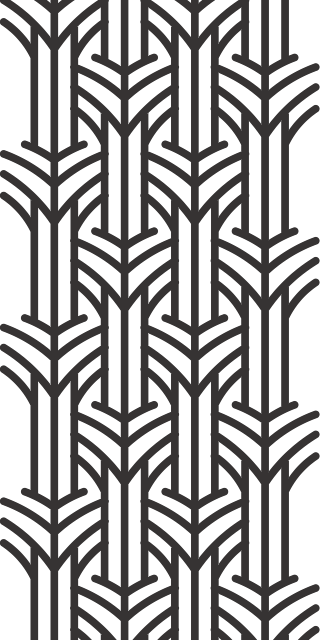
A Shadertoy shader for this pattern:

```glsl
const vec3 PAPER = vec3(1.0);
const vec3 INK = vec3(0.21, 0.20, 0.20);

// Lengths are in a layout grid that spans the canvas, with y running down.
const vec2 GRID = vec2(384.0, 768.0);
const int COLUMNS = 4;
const float FIRST_X = 65.2;
const float PITCH_X = 84.3;
const float PERIOD_Y = 208.4;
const float FIRST_Y = 69.0;
const float WRAP_MARGIN = 20.0;   // room above each frond before the next repeat

const float HALF_LINE = 4.6;
const float STEM_OFFSET = 24.0;   // outer stems from the centre stem
const float STEM_TOP = 67.0;
const float STEM_END = 6.0;       // overlap into the frond below

// Arm tips and roots, relative to the centre stem
const vec2 TIP_1 = vec2(35.5, 0.0);
const vec2 ROOT_1 = vec2(0.0, 19.0);
const vec2 TIP_2 = vec2(60.8, 11.5);
const vec2 ROOT_2 = vec2(0.0, 49.0);
const vec2 TIP_3 = vec2(60.8, 35.5);
const vec2 ROOT_3 = vec2(0.0, 94.0);
const vec2 TIP_4 = vec2(60.8, 61.5);
const vec2 ROOT_4 = vec2(24.0, 104.0);
const vec4 BULGE = vec4(1.4, 3.6, 4.6, 3.8);

// Distance to a circular arc from a to b, rising by bulge above its chord
float arcDistance(vec2 p, vec2 a, vec2 b, float bulge) {
    vec2 along = normalize(b - a);
    vec2 normal = vec2(-along.y, along.x);
    float halfChord = 0.5 * length(b - a);
    float radius = (halfChord * halfChord + bulge * bulge) / (2.0 * bulge);
    float drop = radius - bulge;

    vec2 q = p - 0.5 * (a + b);
    q = vec2(abs(dot(q, along)), dot(q, normal));
    bool onArc = q.x * drop < halfChord * (q.y + drop);
    return onArc ? abs(length(q + vec2(0.0, drop)) - radius)
                 : length(q - vec2(halfChord, 0.0));
}

// One frond with its three stems; p.x is already mirrored
float frondDistance(vec2 p) {
    float arms = arcDistance(p, TIP_1, ROOT_1, BULGE.x);
    arms = min(arms, arcDistance(p, TIP_2, ROOT_2, BULGE.y));
    arms = min(arms, arcDistance(p, TIP_3, ROOT_3, BULGE.z));
    arms = min(arms, arcDistance(p, TIP_4, ROOT_4, BULGE.w));

    // The centre stem starts at the top joint and runs through every repeat
    float lines = min(arms, p.x) - HALF_LINE;

    // Outer stems pause between the first and third arms
    float outerStem = abs(p.x - STEM_OFFSET) - HALF_LINE;
    float gap = min(p.y - STEM_END, STEM_TOP - p.y);
    return min(lines, max(outerStem, gap));
}

void mainImage(out vec4 fragColor, in vec2 fragCoord) {
    vec2 uv = fragCoord / iResolution.xy;
    vec2 p = vec2(uv.x, 1.0 - uv.y) * GRID;
    float pixel = GRID.x / iResolution.x;

    // Alternate columns shift by half a period
    float d = GRID.y;
    for (int i = 0; i < COLUMNS; i++) {
        float x = abs(p.x - FIRST_X - float(i) * PITCH_X);
        float shift = i % 2 == 0 ? 0.5 * PERIOD_Y : 0.0;
        float y = mod(p.y - FIRST_Y - shift + WRAP_MARGIN, PERIOD_Y) - WRAP_MARGIN;
        d = min(d, frondDistance(vec2(x, y)));
    }

    float ink = 1.0 - smoothstep(-0.6 * pixel, 0.6 * pixel, d);
    fragColor = vec4(mix(PAPER, INK, ink), 1.0);
}
```
